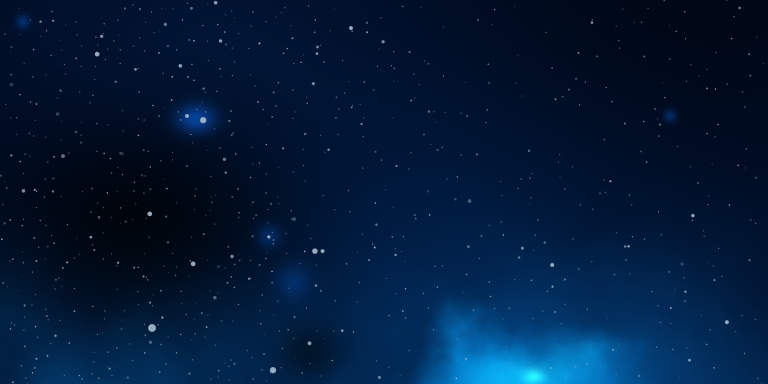
This texture is drawn by a WebGL 1 fragment shader. Its source:

```glsl
precision highp float;
// Deep blue night sky: broad gaussian tints over navy, a bright cyan nebula
// rising from the lower edge shaped by fractal noise, and hashed grid layers
// of pale stars, denser on the left, with a few larger glowing ones.
uniform vec2 u_resolution;

float hash(vec2 p) {
  vec3 q = fract(vec3(p.xyx) * 0.1031);
  q += dot(q, q.yzx + 33.33);
  return fract((q.x + q.y) * q.z);
}

float noise(vec2 p) {
  vec2 i = floor(p), f = fract(p);
  f = f * f * (3.0 - 2.0 * f);
  return mix(mix(hash(i), hash(i + vec2(1.0, 0.0)), f.x),
             mix(hash(i + vec2(0.0, 1.0)), hash(i + vec2(1.0, 1.0)), f.x), f.y);
}

float fbm(vec2 p) {
  float sum = 0.0, amp = 0.5;
  for (int i = 0; i < 5; i++) {
    sum += amp * noise(p);
    p = mat2(1.6, 1.2, -1.2, 1.6) * p + 7.3;
    amp *= 0.5;
  }
  return sum;
}

// Soft elliptical spot
float blob(vec2 p, vec2 center, vec2 size) {
  vec2 d = (p - center) / size;
  return exp(-dot(d, d));
}

float disc(vec2 p, vec2 center, float radius) {
  float soft = max(0.0012, 0.7 / u_resolution.y);
  return 1.0 - smoothstep(radius - soft, radius + soft, length(p - center));
}

// One jittered star per grid cell, kept away from the cell borders
float starLayer(vec2 p, float cell, float radius, float density, float seed) {
  vec2 id = floor(p / cell) + seed;
  vec2 jitter = 0.12 + 0.76 * vec2(hash(id + 11.7), hash(id + 47.1));
  vec2 center = (id - seed + jitter) * cell;
  float size = radius * mix(0.65, 1.2, hash(id + 83.9));
  float light = mix(0.25, 1.0, hash(id + 29.3));
  return disc(p, center, size) * light * step(hash(id), density);
}

vec3 sky(vec2 p, float cloud) {
  vec3 col = vec3(0.0, 0.045, 0.135);
  col += vec3(0.0, 0.045, 0.09) * blob(p, vec2(1.1, 0.42), vec2(0.5, 0.45));
  col += vec3(0.005, 0.03, 0.06) * blob(p, vec2(0.5, 0.9), vec2(0.5, 0.3));
  col += vec3(0.01, 0.15, 0.24) * blob(p, vec2(0.1, -0.02), vec2(0.75, 0.28)) * (0.35 + 1.1 * cloud);
  col += vec3(0.01, 0.14, 0.24) * blob(p, vec2(1.55, -0.02), vec2(0.62, 0.36)) * (0.5 + cloud);
  col *= 1.0 - 0.7 * blob(p, vec2(0.36, 0.42), vec2(0.34, 0.24));
  col *= 1.0 - 0.5 * blob(p, vec2(0.81, 0.08), vec2(0.09, 0.07));
  col *= 1.0 - 0.35 * blob(p, vec2(1.8, 1.0), vec2(0.6, 0.35));
  return col;
}

vec3 addNebula(vec3 col, vec2 p, float cloud) {
  vec2 q = p + 0.16 * (vec2(fbm(p * 7.0 + 3.1), fbm(p * 7.0 + 19.4)) - 0.48);
  float crest = mix(0.2, 0.1, smoothstep(1.15, 1.65, q.x));
  float left = smoothstep(1.03 + 0.4 * q.y, 1.19 + 0.25 * q.y, q.x);
  float right = 1.0 - smoothstep(1.48, 1.8, q.x);
  float body = left * right * (1.0 - smoothstep(crest - 0.13, crest + 0.05, q.y));
  float halo = blob(q, vec2(1.42, 0.0), vec2(0.36, 0.2));
  col = mix(col, vec3(0.02, 0.26, 0.48), 0.6 * halo * (0.5 + cloud));
  col = mix(col, vec3(0.01, 0.47, 0.8), body * (0.65 + 0.6 * cloud));
  col += vec3(0.03, 0.22, 0.14) * blob(q, vec2(1.38, 0.02), vec2(0.17, 0.09)) * body;
  col += vec3(0.02, 0.14, 0.16) * blob(q, vec2(1.19, 0.16), vec2(0.06, 0.06)) * body;
  return col + vec3(0.12, 0.3, 0.12) * blob(p, vec2(1.39, 0.02), vec2(0.028, 0.02));
}

void main() {
  vec2 p = gl_FragCoord.xy / u_resolution.y;
  p.x *= 2.0 * u_resolution.y / u_resolution.x;
  float cloud = fbm(p * 4.5);
  vec3 col = addNebula(sky(p, cloud), p, cloud);

  // Blue haze around star clusters
  vec3 haze = vec3(0.02, 0.2, 0.45);
  col += haze * blob(p, vec2(0.51, 0.69), vec2(0.05, 0.036));
  col += haze * 0.5 * blob(p, vec2(0.7, 0.385), vec2(0.03));
  col += haze * 0.4 * blob(p, vec2(0.763, 0.266), vec2(0.045));
  col += haze * 0.6 * blob(p, vec2(0.06, 0.943), vec2(0.018));
  col += haze * 0.6 * blob(p, vec2(1.745, 0.698), vec2(0.016));

  // Scattered stars, thinning to the right
  float crowd = mix(1.0, 0.42, smoothstep(0.5, 1.2, p.x));
  float stars = starLayer(p, 0.037, 0.0016, 0.6 * crowd, 5.0);
  stars = max(stars, starLayer(p + 0.013, 0.059, 0.0026, 0.5 * crowd, 61.0));
  stars = max(stars, starLayer(p + 0.031, 0.11, 0.0042, 0.4 * crowd, 137.0));

  // Largest stars
  stars = max(stars, disc(p, vec2(0.529, 0.687), 0.008));
  stars = max(stars, disc(p, vec2(0.487, 0.698), 0.005));
  stars = max(stars, disc(p, vec2(0.396, 0.146), 0.010));
  stars = max(stars, disc(p, vec2(0.503, 0.313), 0.006));
  stars = max(stars, disc(p, vec2(0.820, 0.346), 0.007));
  stars = max(stars, disc(p, vec2(0.840, 0.346), 0.005));
  stars = max(stars, disc(p, vec2(0.711, 0.036), 0.008));
  stars = max(stars, disc(p, vec2(0.253, 0.859), 0.006));
  stars = max(stars, disc(p, vec2(0.914, 0.927), 0.005));
  stars = max(stars, disc(p, vec2(0.390, 0.443), 0.006));
  stars = max(stars, disc(p, vec2(0.700, 0.383), 0.004));
  stars = max(stars, disc(p, vec2(1.438, 0.310), 0.005));
  stars = max(stars, disc(p, vec2(1.893, 0.161), 0.005));
  col = mix(col, vec3(0.64, 0.73, 0.8), 0.92 * stars);
  gl_FragColor = vec4(col, 1.0);
}
```
